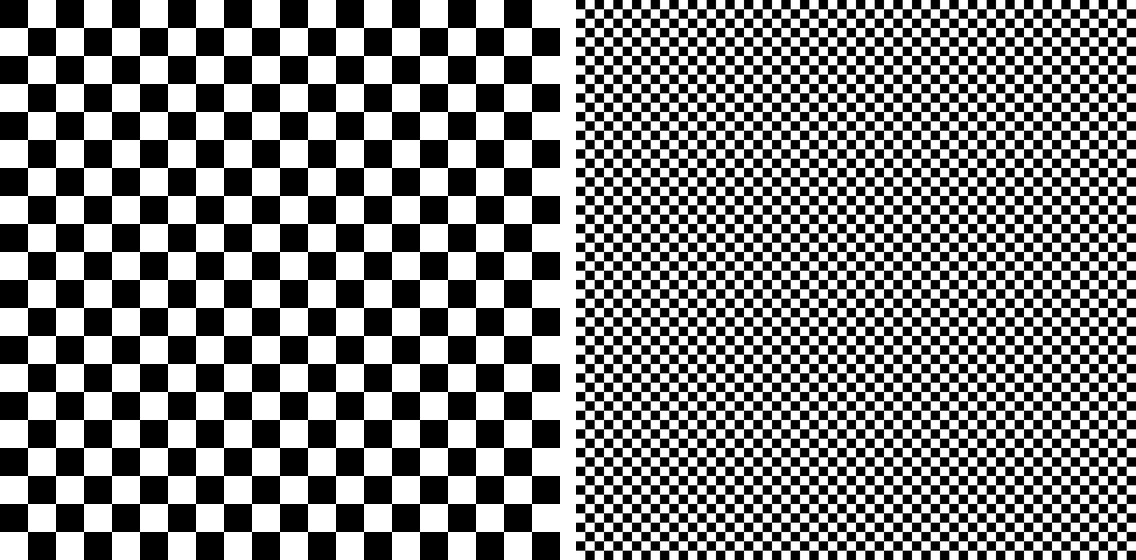
Left: one tile. Right: repeated 3 by 3.
Write a WebGL 2 fragment shader that draws this pattern.

```glsl
#version 300 es
precision highp float;
// Black and white checkerboard of crisp squares, tiling seamlessly.

uniform vec2 u_resolution;
out vec4 fragColor;

const vec2 REPEATS = vec2(10.0);    // two-by-two blocks across and down
const float CELLS_PER_REPEAT = 2.0; // one light and one dark square
const float EDGE_WIDTH = 1.0;       // edge softness, in pixel footprints
const vec3 DARK = vec3(0.0);
const vec3 LIGHT = vec3(1.0);

// Signed distance to the nearest cell edge: positive in even cells.
vec2 stripeDistance(vec2 cell) {
    return abs(2.0 * fract(0.5 * cell - 0.25) - 1.0) - 0.5;
}

void main() {
    vec2 cellCount = REPEATS * CELLS_PER_REPEAT;
    vec2 cell = gl_FragCoord.xy / u_resolution * cellCount;
    vec2 footprint = EDGE_WIDTH * cellCount / u_resolution;

    // Box-filtered square waves, from -1 to 1 on each axis
    vec2 stripes = clamp(2.0 * stripeDistance(cell) / footprint, -1.0, 1.0);

    // Their product alternates sign from square to square
    float coverage = 0.5 + 0.5 * stripes.x * stripes.y;
    fragColor = vec4(mix(DARK, LIGHT, coverage), 1.0);
}
```
